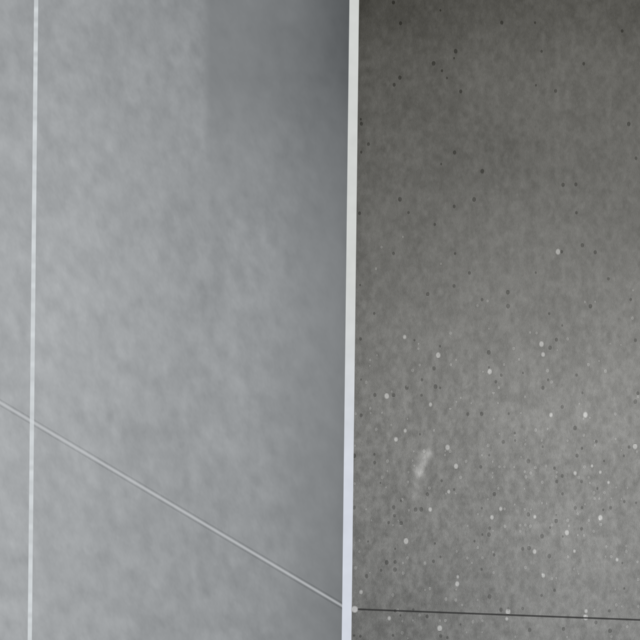
A Shadertoy shader for this texture:

```glsl
float hash(vec2 p) {
    vec3 q = fract(vec3(p.xyx) * 0.1031);
    q += dot(q, q.yzx + 33.33);
    return fract((q.x + q.y) * q.z);
}

float noise(vec2 p) {
    vec2 cell = floor(p);
    vec2 f = fract(p);
    f = f * f * (3.0 - 2.0 * f);
    float low = mix(hash(cell), hash(cell + vec2(1, 0)), f.x);
    float high = mix(hash(cell + vec2(0, 1)), hash(cell + vec2(1, 1)), f.x);
    return mix(low, high, f.y);
}

// Signed layered noise, turned between octaves to hide the lattice
float fbm(vec2 p) {
    float sum = 0.0;
    float amplitude = 0.5;
    for (int i = 0; i < 4; i++) {
        sum += amplitude * (noise(p) - 0.5);
        p = mat2(1.6, 1.0, -1.0, 1.6) * p + 17.3;
        amplitude *= 0.6;
    }
    return sum;
}

float segmentDistance(vec2 p, vec2 a, vec2 b) {
    vec2 ab = b - a;
    return length(p - a - ab * clamp(dot(p - a, ab) / dot(ab, ab), 0.0, 1.0));
}

float stroke(float dist, float halfWidth, float blur) {
    return 1.0 - smoothstep(halfWidth - blur, halfWidth + blur, dist);
}

// Sparse flecks, one candidate in each grid cell
float flecks(vec2 uv, float scale, float density, float seed) {
    vec2 p = uv * scale;
    vec2 cell = floor(p);
    vec2 centre = 0.3 + 0.4 * vec2(hash(cell + seed), hash(cell + seed + 41.0));
    float present = step(1.0 - density, hash(cell + seed + 83.0));
    float radius = mix(0.12, 0.28, hash(cell + seed + 127.0));
    return present * stroke(length((fract(p) - centre) * vec2(1.0, 0.8)), radius, 0.12);
}

vec3 leftPanel(vec2 uv) {
    float shade = mix(0.635, 0.575, smoothstep(0.05, 0.36, uv.x));
    shade -= 0.085 * smoothstep(0.35, 0.55, uv.x);
    shade += 0.025 * exp(-pow((uv.y - 0.42) / 0.3, 2.0));
    shade -= 0.02 * smoothstep(0.7, 1.0, uv.y);

    // Soft reflected band with a crisp left side
    float band = smoothstep(0.312, 0.332, uv.x) * smoothstep(0.58, 0.95, uv.y);
    shade -= 0.055 * band;
    shade -= 0.04 * smoothstep(0.46, 0.54, uv.x) * smoothstep(0.55, 1.0, uv.y);

    // Brushed mottling, calmer inside the band
    float mottling = fbm(vec2(uv.x * 62.0 + uv.y * 12.0, uv.y * 40.0));
    float clouds = fbm(uv * 9.0 + 5.0);
    float calm = 1.0 - 0.65 * max(band, smoothstep(0.38, 0.54, uv.x));
    shade += calm * 0.085 * mottling + 0.035 * clouds;
    return shade + vec3(-0.008, 0.004, 0.012);
}

vec3 rightPanel(vec2 uv) {
    float across = smoothstep(0.55, 0.95, uv.x);
    float shade = mix(0.475, 0.345, smoothstep(0.25, 1.0, uv.y));
    shade += across * mix(0.055, 0.04, uv.y);
    shade -= 0.05 * smoothstep(0.9, 1.0, uv.y);
    shade -= 0.035 * (1.0 - smoothstep(0.0, 0.2, uv.y)) * (1.0 - 0.5 * across);
    shade += 0.03 * exp(-dot((uv - vec2(0.82, 0.27)) * 4.0, (uv - vec2(0.82, 0.27)) * 4.0));

    // Stone grain, pits and pale flecks
    float grain = fbm(uv * vec2(125.0, 90.0) + 31.0);
    float lower = 1.0 - smoothstep(0.2, 0.7, uv.y);
    shade += grain * mix(0.085, 0.14, lower) + 0.05 * fbm(uv * 8.0 + 11.0);
    shade -= 0.10 * flecks(uv, 95.0, mix(0.02, 0.07, lower), 9.0);
    shade += 0.20 * flecks(uv, 75.0, 0.025 * lower, 57.0);
    shade += 0.07 * flecks(uv, 120.0, 0.07 * lower, 203.0);

    // Chalky scuff
    float scuff = exp(-pow(segmentDistance(uv, vec2(0.667, 0.292), vec2(0.655, 0.262)) / 0.008, 2.0));
    float tail = exp(-pow(segmentDistance(uv, vec2(0.655, 0.262), vec2(0.648, 0.225)) / 0.006, 2.0));
    shade += (0.17 * scuff + 0.06 * tail) * (0.85 + 0.8 * fbm(uv * 70.0));
    return shade + mix(vec3(0.0, 0.002, -0.004), vec3(0.006, 0.002, -0.016), uv.y);
}

void mainImage(out vec4 fragColor, in vec2 fragCoord) {
    vec2 uv = fragCoord / iResolution.xy;
    float pixel = 1.0 / iResolution.y;
    float blur = max(0.0015, pixel);

    // Panels meet beneath the wide upright joint
    float jointX = mix(0.5415, 0.5535, uv.y);
    vec3 color = mix(leftPanel(uv), rightPanel(uv), smoothstep(-blur, blur, uv.x - jointX));

    // Fine slanted joint and dark floor seam
    float slant = segmentDistance(uv, vec2(-0.01, 0.377), vec2(0.537, 0.052));
    color = mix(color, vec3(0.77, 0.78, 0.79), 0.65 * stroke(slant, 0.0017, blur));
    color -= 0.05 * stroke(abs(slant - 0.004), 0.001, blur);
    float seam = segmentDistance(uv, vec2(0.56, 0.048), vec2(1.01, 0.031));
    color = mix(color, vec3(0.18), 0.75 * stroke(seam, 0.0013, blur));

    // Narrow upright joint
    float narrow = abs(uv.x - mix(0.0465, 0.0565, uv.y));
    float wear = 0.85 + 0.3 * (noise(vec2(3.0, uv.y * 130.0)) - 0.5);
    color = mix(color, vec3(0.83, 0.85, 0.86), wear * stroke(narrow, 0.0033, blur));

    // Wide upright joint, cooler toward its foot
    float wide = abs(uv.x - jointX);
    vec3 jointColor = mix(vec3(0.83, 0.85, 0.89), vec3(0.82, 0.83, 0.82), smoothstep(0.2, 0.6, uv.y));
    jointColor += 0.04 * fbm(uv * 45.0);
    color -= 0.05 * exp(-wide / 0.012);
    color = mix(color, jointColor, stroke(wide, 0.0076, blur));
    color = mix(color, vec3(0.78), 0.8 * stroke(length(uv - vec2(0.554, 0.048)), 0.005, 0.002));

    fragColor = vec4(clamp(color, 0.0, 1.0), 1.0);
}
```
